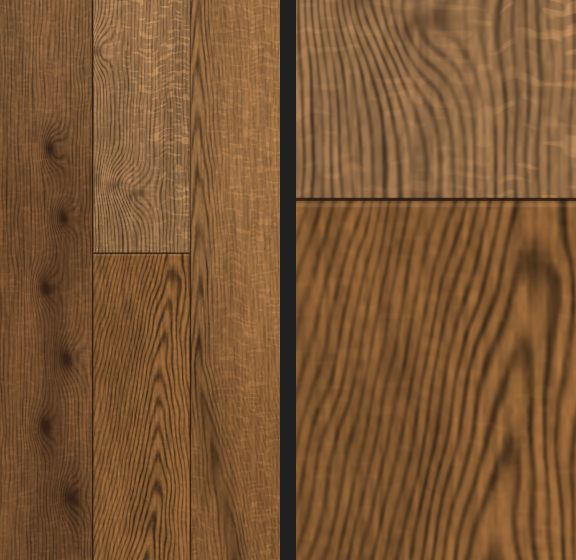
Left: the whole. Right: its middle third, enlarged.
A WebGL 1 fragment shader for this texture:

```glsl
precision highp float;
// Oiled oak floor: three columns of planks with knots, arched grain and dark seams.
uniform vec2 u_resolution;

float hash(vec2 p) {
  vec3 q = fract(p.xyx * vec3(0.1031, 0.1030, 0.0973));
  q += dot(q, q.yzx + 33.33);
  return fract((q.x + q.y) * q.z);
}

float noise(vec2 p) {
  vec2 i = floor(p), f = fract(p);
  f = f * f * (3.0 - 2.0 * f);
  return mix(mix(hash(i), hash(i + vec2(1, 0)), f.x),
             mix(hash(i + vec2(0, 1)), hash(i + vec2(1, 1)), f.x), f.y);
}

float fbm(vec2 p) {
  float sum = 0.0, amp = 0.53;
  for (int i = 0; i < 4; i++) {
    sum += amp * noise(p);
    p = p * 2.03 + 17.3;
    amp *= 0.5;
  }
  return sum;
}

// Soft falloff around a knot, lengthened along the grain by the scale.
float knot(vec2 p, vec2 center, vec2 size) {
  vec2 d = (p - center) / size;
  return exp(-dot(d, d));
}

// Growth field whose contours form tall pointed arches around an axis.
float arches(vec2 p, float axis, float rise) {
  return length(vec2(p.x - axis, 0.018)) + rise * p.y;
}

// Dark narrow bands along the contours of a growth field.
float rings(float field, float count) {
  float wave = 0.5 + 0.5 * sin(6.2832 * field * count);
  return wave * wave;
}

// Soft-edged seam; the distance is in canvas widths.
float seam(float d, float halfWidth) {
  float px = 1.0 / u_resolution.x;
  return 1.0 - smoothstep(halfWidth - 0.5 * px, halfWidth + px, abs(d));
}

void main() {
  vec2 p = gl_FragCoord.xy / u_resolution * vec2(1.0, 2.0);
  bool left = p.x < 0.331, right = p.x > 0.68, upper = p.y > 1.096;
  float plank = left ? 1.0 : right ? 4.0 : upper ? 2.0 : 3.0;
  vec2 q = p + plank * vec2(7.3, 3.7);

  // Shared wander of the grain, broad tone and fine pores
  float wander = 0.045 * (fbm(q * vec2(7.0, 2.2)) - 0.5)
               + 0.008 * (noise(q * vec2(22.0, 11.0)) - 0.5);
  float broad = fbm(q * vec2(9.0, 1.6)) - 0.5;
  float pores = noise(q * vec2(170.0, 13.0)) - 0.5;
  float fiber = noise(q * vec2(85.0, 5.0));
  float speck = noise(q * vec2(210.0, 90.0)) - 0.5;
  float flecks = smoothstep(0.58, 0.85, noise(q * vec2(38.0, 130.0) + vec2(0.0, 9.0 * broad)));
  float field = p.x + wander;
  float grain = 0.0, dark = 0.0, light = 0.0;
  vec3 wood;

  if (left) {
    // Rustic plank: a chain of knots along a smoky heart streak
    wood = mix(vec3(0.44, 0.295, 0.175), vec3(0.51, 0.36, 0.225), smoothstep(1.2, 1.9, p.y));
    for (int i = 0; i < 6; i++) {
      float n = float(i);
      vec2 c = vec2(0.2 + 0.05 * cos(2.9 * n), 0.22 + 0.25 * n);
      float size = 0.75 + 0.4 * hash(vec2(n, 4.0));
      vec2 bent = p + vec2(0.0, 0.35 * (p.x - c.x)) + 1.2 * wander;
      field += 0.055 * knot(p, c, vec2(0.05, 0.075) * size);
      dark += 0.55 * knot(bent, c, vec2(0.021, 0.03) * size)
            + 0.28 * knot(bent, c, vec2(0.05, 0.085) * size);
    }
    float heart = p.x - 0.21 + 0.03 * sin(3.0 * p.y) + wander;
    dark += 0.32 * exp(-heart * heart / 0.0025) * smoothstep(1.7, 1.1, p.y) * (0.6 + 1.5 * broad);
    grain = rings(field, 75.0) * (0.08 + 0.22 * fiber);
    light = 0.08 * flecks;
  } else if (right) {
    // Quiet plank: arches hug one edge, then run out into a dark slanted heart
    wood = mix(vec3(0.52, 0.355, 0.20), vec3(0.575, 0.41, 0.25), smoothstep(0.3, 1.5, p.y));
    float axis = max(0.705, 0.83 - 0.18 * p.y);
    float away = p.x - axis + wander;
    float near = exp(-away * away / 0.0035);
    field = arches(p + vec2(wander, 0.0), axis, 0.07);
    grain = rings(field, 72.0) * (0.09 + 0.3 * near) * (0.5 + 0.7 * fiber);
    dark = 0.3 * exp(-away * away / 0.0012) * smoothstep(0.85, 0.35, p.y);
    light = 0.11 * flecks * (1.0 - near);
  } else if (upper) {
    // Pale plank: strong pores, cross flecks and a few pale swirls
    wood = vec3(0.595, 0.44, 0.29);
    for (int i = 0; i < 3; i++) {
      float n = float(i);
      vec2 c = vec2(0.35 + 0.07 * n, 1.82 - 0.47 * min(n, 1.0) - 0.04 * max(n - 1.0, 0.0));
      field += 0.05 * knot(p, c, vec2(0.055, 0.075));
      dark += 0.3 * knot(p + wander, c, vec2(0.028, 0.014));
    }
    float cross = smoothstep(0.42, 0.62, p.x + 0.1 * sin(4.0 * p.y));
    grain = rings(field, 78.0) * (0.14 + 0.3 * fiber) * (1.0 - 0.35 * cross);
    light = flecks * (0.07 + 0.13 * cross);
  } else {
    // Warm plank: tall flame-like arches leaning to the right
    wood = vec3(0.555, 0.375, 0.205);
    float axis = 0.52 + 0.1 * p.y;
    field = arches(p + vec2(1.4 * wander, 0.0), axis, 0.13) + 0.4 * wander;
    float flame = smoothstep(0.16, 0.03, abs(p.x - axis));
    grain = rings(field, 66.0) * (0.2 + 0.14 * flame + 0.14 * fiber);
    light = 0.04 * flecks;
  }

  // Combine grain, wear and pigment
  float tone = 1.02 - grain + light + 0.3 * broad + 0.22 * pores + 0.12 * speck;
  vec3 color = wood * tone;
  color = mix(color, vec3(0.17, 0.105, 0.065), clamp(dark, 0.0, 0.85));

  // Bevelled seams, faded where the boards sit tight
  float between = step(0.331, p.x) * step(p.x, 0.68);
  float gap = 0.85 * seam(p.x - 0.331, 0.0016);
  gap = max(gap, mix(0.8, 0.45, smoothstep(0.9, 1.3, p.y)) * seam(p.x - 0.68, 0.0015));
  gap = max(gap, 0.8 * between * seam(p.y - 1.096, 0.0016));
  color += 0.05 * between * seam(p.y - 1.089, 0.002);
  color = mix(color, vec3(0.12, 0.08, 0.055), gap);
  gl_FragColor = vec4(clamp(color, 0.0, 1.0), 1.0);
}
```
